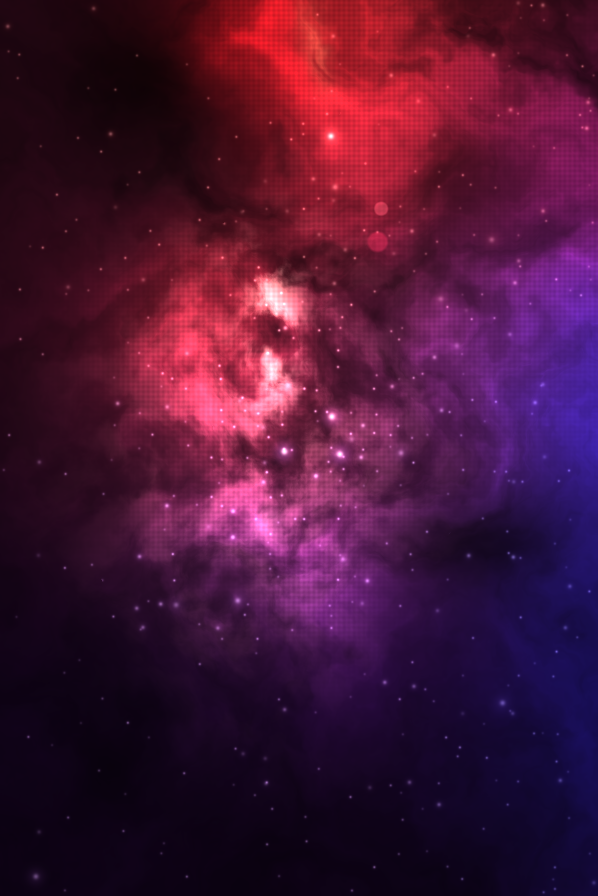
Reproduce this background procedurally as a WebGL 2 fragment shader.

```glsl
#version 300 es
precision highp float;
// Deep-space nebula: red plume, pink core and blue rim over dark dust, with stars.

#define CLOUD_SCALE 6.0
#define WARP 0.075
#define CLOUD_CONTRAST 0.95
#define KNOT_SCALE 26.0
#define STAR_LAYERS 3
#define STAR_GAIN 0.8
#define DOT_PITCH 0.0056
#define DOT_DEPTH 0.10

uniform vec2 u_resolution;
out vec4 fragColor;

// Sine-free hashes
float hash(vec2 p) {
  vec3 q = fract(p.xyx * 0.1031);
  q += dot(q, q.yzx + 33.33);
  return fract((q.x + q.y) * q.z);
}

vec2 hash2(vec2 p) {
  return vec2(hash(p + 17.3), hash(p + 71.9));
}

float noise(vec2 p) {
  vec2 i = floor(p), f = fract(p);
  f = f * f * (3.0 - 2.0 * f);
  float low = mix(hash(i), hash(i + vec2(1, 0)), f.x);
  float high = mix(hash(i + vec2(0, 1)), hash(i + vec2(1, 1)), f.x);
  return mix(low, high, f.y);
}

float fbm(vec2 p) {
  float sum = 0.0, amp = 0.5;
  for (int i = 0; i < 6; i++) {
    sum += amp * noise(p);
    p = mat2(1.6, 1.2, -1.2, 1.6) * p + 7.7;
    amp *= 0.52;
  }
  return sum;
}

// Soft elliptical falloff
float glow(vec2 p, vec2 center, vec2 radius) {
  vec2 d = (p - center) / radius;
  return exp(-dot(d, d));
}

// Sparse stars on jittered grids; each finer layer is denser
vec3 stars(vec2 p, float density, vec3 tint) {
  vec3 sum = vec3(0);
  float scale = 17.0;
  for (int i = 0; i < STAR_LAYERS; i++) {
    vec2 cell = floor(p * scale), key = cell + float(i) * 53.0;
    vec2 d = fract(p * scale) - 0.25 - 0.5 * hash2(key);
    float r2 = dot(d, d), size = 0.05 + 0.025 * float(i);
    float lit = step(hash(key), density) * (0.25 + 0.75 * hash(key + 9.1));
    float point = exp(-r2 / (size * size));
    float halo = 0.3 * exp(-r2 * 40.0);
    sum += lit * (point * mix(tint, vec3(1), 0.55) + halo * tint);
    scale *= 2.1;
  }
  return sum;
}

// A bright star with a coloured halo
vec3 beacon(vec2 p, vec2 center, vec3 tint) {
  float core = glow(p, center, vec2(0.0032));
  return core * vec3(0.8, 0.75, 0.7) + 0.4 * glow(p, center, vec2(0.010)) * tint;
}

float disc(vec2 p, vec2 center, float radius) {
  return smoothstep(radius, radius * 0.7, length(p - center));
}

void main() {
  vec2 p = (gl_FragCoord.xy - 0.5 * u_resolution * vec2(1, 0)) / u_resolution.y;
  p.x += 1.0 / 3.0;

  // Warped cloud fields
  vec2 bend = vec2(fbm(p * CLOUD_SCALE), fbm(p * CLOUD_SCALE + 31.0)) - 0.5;
  vec2 q = p + WARP * bend;
  float cloud = fbm(q * CLOUD_SCALE + bend * 2.5 + 4.0);
  float knots = fbm(q * KNOT_SCALE + 11.0);
  float wisps = 1.0 - abs(2.0 * fbm(q * vec2(13, 9) + bend * 4.0) - 1.0);
  float core = glow(q, vec2(0.30, 0.52), vec2(0.15, 0.20));

  // Red plume falling from the top
  vec3 gas = glow(q, vec2(0.45, 1.02), vec2(0.17, 0.18)) * vec3(0.62, 0.11, 0.11);
  gas += glow(q, vec2(0.28, 1.00), vec2(0.11, 0.12)) * vec3(0.28, 0.01, 0.01);
  gas += glow(q, vec2(0.40, 0.79), vec2(0.09, 0.13)) * vec3(0.37, 0.07, 0.10);
  // Central cloud, red above and magenta below
  gas += glow(q, vec2(0.25, 0.63), vec2(0.11, 0.11)) * vec3(0.43, 0.08, 0.09);
  gas += glow(q, vec2(0.29, 0.51), vec2(0.13, 0.16)) * vec3(0.34, 0.12, 0.19);
  gas += glow(q, vec2(0.32, 0.37), vec2(0.11, 0.08)) * vec3(0.36, 0.14, 0.36);
  // Violet and blue flank
  gas += glow(q, vec2(0.50, 0.58), vec2(0.14, 0.16)) * vec3(0.29, 0.10, 0.27);
  gas += glow(q, vec2(0.64, 0.84), vec2(0.14, 0.18)) * vec3(0.26, 0.05, 0.22);
  gas += glow(q, vec2(0.70, 0.55), vec2(0.14, 0.15)) * vec3(0.11, 0.09, 0.50);
  gas += glow(q, vec2(0.70, 0.26), vec2(0.17, 0.26)) * vec3(0.02, 0.03, 0.17);
  gas += glow(q, vec2(0.38, 0.27), vec2(0.18, 0.13)) * vec3(0.08, 0.02, 0.12);
  gas += glow(q, vec2(0.10, 0.64), vec2(0.14, 0.25)) * vec3(0.06, 0.01, 0.03);

  // Dust texture and dark rifts
  gas *= 1.0 + CLOUD_CONTRAST * (cloud - 0.5) * 2.0;
  gas *= 1.0 + core * ((knots - 0.5) * 2.2 + (wisps - 0.75) * 0.7);
  float rift = 0.45 * glow(q, vec2(0.345, 0.53), vec2(0.04, 0.05));
  rift += 0.5 * glow(q, vec2(0.50, 0.80), vec2(0.08, 0.06));
  rift += 0.6 * glow(q, vec2(0.54, 0.39), vec2(0.08, 0.06));
  rift += 0.7 * glow(q, vec2(0.16, 0.92), vec2(0.08, 0.08));
  vec3 color = mix(vec3(0.045, 0.008, 0.07), vec3(0.10, 0.02, 0.055), smoothstep(0.2, 0.75, p.y));
  color = (color * (0.5 + cloud) + max(gas, 0.0)) * (1.0 - rift);

  // Pale knots and filaments
  float clump = smoothstep(0.40, 0.72, knots);
  color += clump * glow(q, vec2(0.305, 0.625), vec2(0.03, 0.075)) * vec3(0.75, 0.72, 0.60);
  color += clump * core * vec3(0.22, 0.13, 0.14);
  color += glow(q, vec2(0.295, 0.425), vec2(0.018)) * vec3(0.32, 0.20, 0.26);
  color += wisps * wisps * glow(q, vec2(0.36, 0.97), vec2(0.018, 0.045)) * vec3(0.22, 0.20, 0.12);

  // Fine dot screen over the lit gas
  vec2 dots = cos(6.28318 * mat2(1, 1, -1, 1) * p / (2.0 * DOT_PITCH));
  color *= 1.0 + DOT_DEPTH * dots.x * dots.y * smoothstep(0.1, 0.6, color.r);

  // Stars, tinted by region
  vec3 tint = mix(vec3(1.0, 0.35, 0.35), vec3(0.75, 0.4, 0.95), smoothstep(0.75, 0.4, p.y));
  tint = mix(tint, vec3(0.4, 0.3, 1.0), smoothstep(0.4, 0.62, p.x) * smoothstep(0.8, 0.5, p.y));
  float density = 0.04 + 0.22 * core + 0.06 * smoothstep(0.2, 0.6, p.x);
  color += STAR_GAIN * stars(p, density, tint) * (0.45 + 0.55 * core);
  color += beacon(p, vec2(0.369, 0.848), tint) + beacon(p, vec2(0.370, 0.535), tint);
  color += beacon(p, vec2(0.317, 0.496), tint) + beacon(p, vec2(0.379, 0.493), tint);
  color += disc(p, vec2(0.425, 0.767), 0.009) * vec3(0.25, 0.12, 0.13);
  color += disc(p, vec2(0.421, 0.730), 0.013) * vec3(0.24, 0.04, 0.08);

  fragColor = vec4(clamp(color, 0.0, 1.0), 1);
}
```
